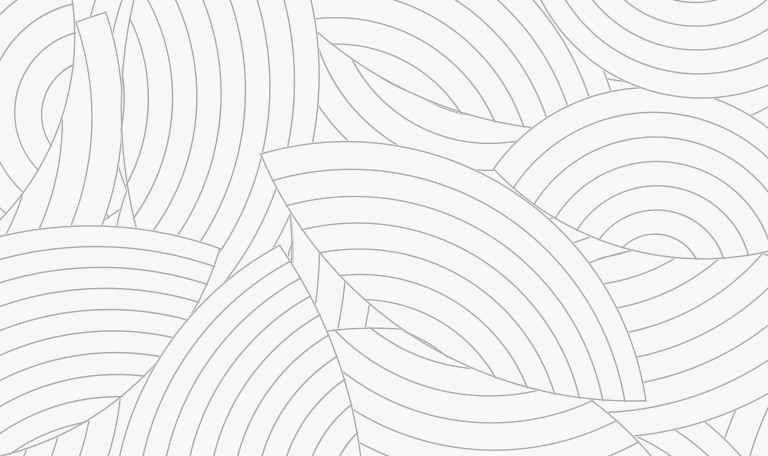
Reproduce this pattern procedurally as a Shadertoy shader.

```glsl
// Overlapping leaf-shaped patches filled with thin concentric arcs, grey on off-white.

#define PATCH_COUNT 46
#define SEED 0.37
#define MARGIN 0.16        // how far patch centres may lie outside the canvas
#define HALF_WIDTH_MIN 0.18
#define HALF_WIDTH_MAX 0.28
#define RING_SPACING 0.055
#define RING_TAPER 0.35    // how much the arcs converge along a patch
#define LINE_WIDTH 0.0022
#define SOFTNESS 1.4       // filter footprint of a line, in output samples
#define PAPER_COLOR vec3(0.97, 0.97, 0.962)
#define LINE_COLOR vec3(0.54, 0.55, 0.555)

vec4 hash4(float n) {
    vec4 p = fract(vec4(n) * vec4(0.1031, 0.1030, 0.0973, 0.1099));
    p += dot(p, p.wzxy + 33.33);
    return fract((p.xxyz + p.yzzw) * p.zywx);
}

mat2 rotation(float angle) {
    float c = cos(angle), s = sin(angle);
    return mat2(c, -s, s, c);
}

// Box-filtered coverage of a line at distance dist
float lineCoverage(float dist, float footprint) {
    float halfLine = 0.5 * LINE_WIDTH, halfBox = 0.5 * footprint;
    float overlap = min(dist + halfBox, halfLine) - max(dist - halfBox, -halfLine);
    return clamp(overlap / footprint, 0.0, 1.0);
}

// Paints one patch: a lens of two circles, with rings parallel to the first
float paintPatch(float ink, vec2 p, float index, float pixel) {
    vec4 rnd = hash4(index + 100.0 * SEED);
    float aspect = iResolution.x / iResolution.y;

    // Evenly spread centre and varied direction
    vec2 spread = fract(SEED + index * vec2(0.7549, 0.5698));
    vec2 center = mix(vec2(-MARGIN), vec2(aspect, 1.0) + MARGIN, spread);
    vec2 q = rotation(2.4 * index + 1.5 * rnd.x) * (p - center);

    // Lens outline
    float halfWidth = mix(HALF_WIDTH_MIN, HALF_WIDTH_MAX, rnd.y);
    float ringRadius = halfWidth * mix(1.9, 3.8, rnd.z);
    float cutRadius = halfWidth * mix(2.2, 5.0, rnd.w);
    float ringEdge = length(q + vec2(0.0, ringRadius - halfWidth)) - ringRadius;
    float cutEdge = length(q - vec2(0.0, cutRadius - halfWidth)) - cutRadius;
    float edge = max(ringEdge, cutEdge);

    // Arcs inside the lens, closer together towards one tip
    float spacing = RING_SPACING * mix(0.9, 1.12, rnd.x);
    spacing *= 1.0 - RING_TAPER * clamp(q.x, -0.8, 0.8);
    float ring = ringEdge / spacing;
    float ringDist = abs(ring - round(ring)) * spacing;

    // Opaque patch over whatever was painted before
    float footprint = SOFTNESS * pixel;
    float line = lineCoverage(min(ringDist, abs(edge)), footprint);
    float reach = 0.5 * (LINE_WIDTH + footprint);
    float cover = clamp(0.5 - (edge - reach) / pixel, 0.0, 1.0);
    return mix(ink, line, cover);
}

void mainImage(out vec4 fragColor, in vec2 fragCoord) {
    float pixel = 1.0 / iResolution.y;
    vec2 p = fragCoord * pixel;

    float ink = 0.0;
    for (int i = 0; i < PATCH_COUNT; i++) {
        ink = paintPatch(ink, p, float(i), pixel);
    }
    fragColor = vec4(mix(PAPER_COLOR, LINE_COLOR, ink), 1.0);
}
```
